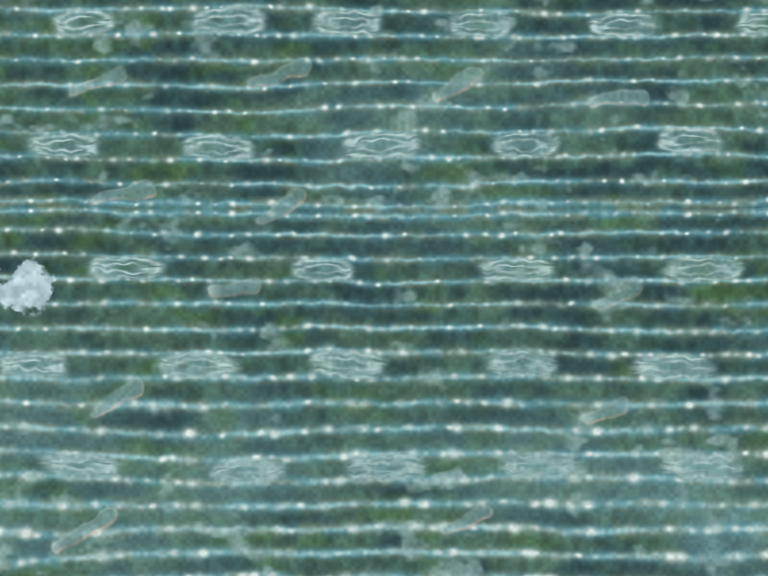
Give the GLSL for this texture, as a WebGL 2 fragment shader.

```glsl
#version 300 es
precision highp float;
uniform vec2 u_resolution;
out vec4 outColor;

float hash(vec2 p) {
  vec3 q = fract(p.xyx * 0.1031);
  q += dot(q, q.yzx + 33.33);
  return fract((q.x + q.y) * q.z);
}

float noise(vec2 p) {
  vec2 i = floor(p), f = fract(p);
  f = f * f * (3.0 - 2.0 * f);
  return mix(mix(hash(i), hash(i + vec2(1, 0)), f.x),
             mix(hash(i + vec2(0, 1)), hash(i + 1.0), f.x), f.y);
}

float fbm(vec2 p) {
  return 0.55 * noise(p) + 0.3 * noise(p * 2.1 + 7.3) + 0.15 * noise(p * 4.3 + 2.9);
}

float bell(float x, float width) {
  return exp(-x * x / (width * width));
}

// Cell walls: x = soft halo, y = thin line, z = beads
vec3 walls(vec2 s, float blur) {
  float row = round(s.y / 0.0433);
  float dy = s.y - row * 0.0433;
  if (row == 8.0) dy = abs(dy) - 0.009;
  float pitch = mix(0.021, 0.032, hash(vec2(row, 4.0)));
  float along = s.x / pitch + 9.0 * hash(vec2(row, 8.0));
  float beads = 0.0;
  for (int i = -1; i <= 1; i++) {
    float id = floor(along) + float(i);
    float dx = (along - id - 0.5 + 0.6 * (hash(vec2(id, row)) - 0.5)) * pitch;
    float size = mix(0.0042, 0.0068, blur) * (0.65 + 0.6 * hash(vec2(id, row + 40.0)));
    float light = hash(vec2(row, id + 90.0));
    float rise = dy + 0.004 * (hash(vec2(id, row + 7.0)) - 0.5);
    beads += bell(dx, size * 1.35) * bell(rise, size) * (0.2 + light * light);
  }
  float strength = 0.2 + 1.1 * noise(vec2(s.x * 14.0, row * 5.0));
  float patchy = 0.55 + 0.75 * noise(vec2(s.x * 22.0, s.y * 60.0));
  return vec3(bell(dy, mix(0.0088, 0.0108, blur)) * patchy,
              bell(dy, mix(0.0034, 0.0055, blur)) * strength, beads);
}

// Stomata: x = milky body, y = bright rims and slit
vec2 stomata(vec2 s, float blur) {
  float band[5] = float[5](0.5, 5.5, 10.5, 14.5, 18.5);
  float pitch[5] = float[5](0.237, 0.27, 0.335, 0.285, 0.27);
  float phase[5] = float[5](0.14, 0.112, 0.23, 0.04, 0.14);
  vec2 sum = vec2(0);
  for (int i = 0; i < 5; i++) {
    float id = round((s.x - phase[i]) / pitch[i]);
    float x = phase[i] + id * pitch[i] + 0.04 * (hash(vec2(id, i + 20)) - 0.5);
    vec2 q = s - vec2(x, band[i] * 0.0433);
    q.x /= 0.9 + 0.25 * hash(vec2(id, i + 60));
    q += 0.007 * (vec2(noise(s * 65.0), noise(s * 65.0 + 19.0)) - 0.5);
    vec2 a = abs(q / vec2(0.059, 0.0215));
    float rim = pow(a.x * a.x * a.x + a.y * a.y * a.y + 0.0001, 0.3333);
    float pore = length(q / vec2(0.040, 0.0095));
    float soft = mix(0.14, 0.27, blur);
    float fibre = 0.25 + 1.4 * noise(q * vec2(45, 230) + id * 9.0);
    sum.x += smoothstep(1.3, 0.65, rim) * (0.35 + 0.5 * noise(q * vec2(40, 110) + id * 5.0) + 0.2 * blur);
    sum.y += (bell(rim - 0.85, soft) + bell(pore - 0.9, soft * 1.8)) * fibre * (1.0 - 0.35 * blur);
  }
  return sum;
}

// Slanted hairs: x = body, y = edge and base knob, z = warm lower fringe
vec3 hairs(vec2 p) {
  vec2 grid = vec2(0.31, 0.19);
  vec2 id = floor(p / grid);
  if (hash(id + 31.0) > 0.62) return vec3(0);
  vec2 q = p - (id + 0.5) * grid;
  q -= vec2(0.12, 0.06) * (vec2(hash(id + 3.0), hash(id + 17.0)) - 0.5);
  q += 0.012 * (vec2(noise(p * 38.0), noise(p * 38.0 + 5.0)) - 0.5);
  float angle = 0.05 + 0.65 * hash(id + 51.0);
  q = mat2(cos(angle), -sin(angle), sin(angle), cos(angle)) * q;
  float halfLength = 0.032 + 0.02 * hash(id + 71.0);
  float t = clamp(q.x, -halfLength, halfLength);
  float d = length(q - vec2(t, 0)) - 0.010 - 0.07 * t;
  float knob = bell(length(q + vec2(halfLength, 0)), 0.014);
  float wear = 0.3 + 0.9 * noise(p * vec2(50, 70));
  return vec3(smoothstep(0.005, -0.006, d), (0.5 * bell(d, 0.0035) + 0.7 * knob) * wear,
              bell(d, 0.003) * smoothstep(0.0, -0.01, q.y) * wear);
}

void main() {
  vec2 p = gl_FragCoord.xy / u_resolution.y;
  float blur = smoothstep(0.6, 0.1, p.y);

  // Tissue coordinates run downward, bend gently and fray finely
  vec2 s = vec2(p.x, 1.0 - p.y - 0.0139);
  s.y += 0.02 * (noise(p * vec2(2.6, 5.0)) - 0.5) + 0.009 * (noise(p * vec2(9, 12)) - 0.5);
  s.y += 0.004 * (noise(p * vec2(48, 40)) - 0.5);

  // Dark green tissue with mottling and chlorophyll patches
  float tone = smoothstep(0.25, 0.75, fbm(p * vec2(13, 19)));
  vec3 color = mix(vec3(0.19, 0.29, 0.30), vec3(0.29, 0.41, 0.35), tone);
  color = mix(color, vec3(0.28, 0.41, 0.22), 0.5 * smoothstep(0.55, 0.8, fbm(p * vec2(12, 17) + 40.0)));
  color *= 0.84 + 0.30 * noise(p * vec2(75, 50));

  // Broad haze in patches, with a pale corner at lower right
  float haze = 0.38 * smoothstep(0.48, 0.8, fbm(p * vec2(3, 5) + 11.0)) + 0.07 * blur;
  haze += 0.75 * bell(length((p - vec2(1.3, 0.08)) * vec2(0.8, 1.7)), 0.11) * (0.3 + 1.2 * fbm(p * 25.0));
  color = mix(color, vec3(0.44, 0.60, 0.61), clamp(haze, 0.0, 0.85));

  // Beaded walls over halos that drift between blue and grey green
  vec3 wall = walls(s, blur);
  float bandGlow = bell(s.y - 8.0 * 0.0433, 0.018);
  vec3 halo = mix(vec3(0.34, 0.54, 0.58), vec3(0.45, 0.54, 0.49), smoothstep(0.35, 0.65, noise(p * vec2(24, 55) + 61.0)));
  color = mix(color, halo, min(0.78 * wall.x + 0.3 * bandGlow, 0.9));
  color = mix(color, vec3(0.52, 0.71, 0.73), clamp(0.75 * wall.y, 0.0, 0.9));
  color = mix(color, vec3(0.85, 0.90, 0.88), clamp(wall.z, 0.0, 0.95));

  // Stomata
  vec2 stoma = stomata(s, blur);
  color = mix(color, vec3(0.43, 0.59, 0.60), clamp(stoma.x, 0.0, 0.85));
  color = mix(color, vec3(0.70, 0.80, 0.79), clamp(0.65 * stoma.y, 0.0, 0.9));

  // Hairs and small pale spots
  vec3 hair = hairs(p);
  color = mix(color, vec3(0.48, 0.62, 0.62), 0.6 * hair.x);
  color = mix(color, vec3(0.68, 0.77, 0.75), 0.75 * min(hair.y, 1.0));
  color += vec3(0.08, -0.01, -0.03) * hair.z;
  float spots = smoothstep(0.66, 0.86, fbm(p * vec2(17, 23) + 83.0));
  color = mix(color, vec3(0.58, 0.70, 0.69), 0.65 * spots);

  // Ragged white flake at the left edge
  float flake = length((p - vec2(0.04, 0.5)) * vec2(0.85, 1.0)) + 0.045 * (fbm(p * 45.0) - 0.5);
  color = mix(color, vec3(0.70, 0.79, 0.82) + 0.15 * (noise(p * 70.0) - 0.5), smoothstep(0.045, 0.033, flake));

  // Fine grain
  color *= 1.0 + 0.16 * (noise(p * 150.0) - 0.5);
  outColor = vec4(color, 1.0);
}
```
